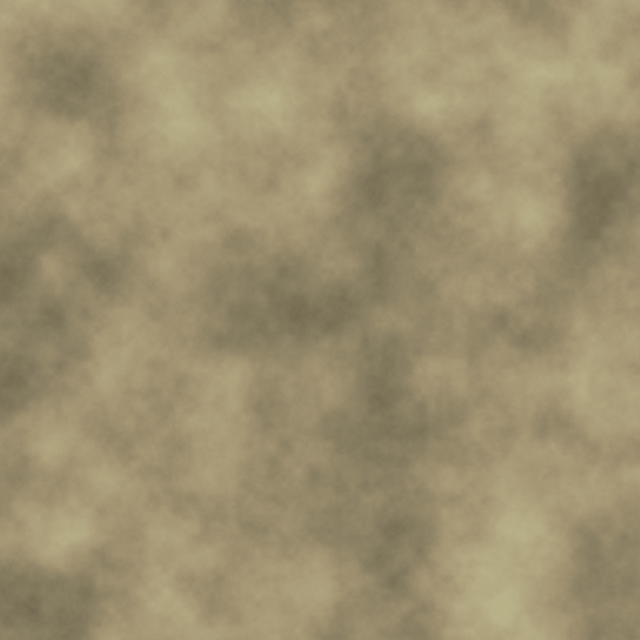
Reproduce this texture procedurally as a WebGL 1 fragment shader.

```glsl
precision highp float;

uniform vec2 u_resolution;

const float BASE_CELLS = 6.0;      // largest blotches across the canvas
const int OCTAVES = 7;
const float GAIN = 0.6;
const float LACUNARITY = 2.0;
const vec2 OCTAVE_SHIFT = vec2(17.3, 9.7);

// Tone levels at which each colour is reached
const float SHADOW_LEVEL = 0.15;
const float OLIVE_LEVEL = 0.35;
const float TAN_LEVEL = 0.56;
const float STRAW_LEVEL = 0.78;

const vec3 SHADOW = vec3(0.42, 0.39, 0.30);
const vec3 OLIVE = vec3(0.53, 0.49, 0.38);
const vec3 TAN = vec3(0.65, 0.59, 0.455);
const vec3 STRAW = vec3(0.72, 0.69, 0.53);

float hash(vec2 cell) {
  vec3 p = fract(cell.xyx * 0.1031);
  p += dot(p, p.yzx + 33.33);
  return fract((p.x + p.y) * p.z);
}

// Smoothly blended lattice values
float valueNoise(vec2 p) {
  vec2 cell = floor(p);
  vec2 f = fract(p);
  vec2 blend = f * f * (3.0 - 2.0 * f);
  float bottom = mix(hash(cell), hash(cell + vec2(1.0, 0.0)), blend.x);
  float top = mix(hash(cell + vec2(0.0, 1.0)), hash(cell + vec2(1.0)), blend.x);
  return mix(bottom, top, blend.y);
}

// Sum of octaves, normalised to 0..1
float cloud(vec2 p) {
  float sum = 0.0;
  float total = 0.0;
  float weight = 1.0;
  for (int i = 0; i < OCTAVES; i++) {
    sum += weight * valueNoise(p);
    total += weight;
    weight *= GAIN;
    p = p * LACUNARITY + OCTAVE_SHIFT;
  }
  return sum / total;
}

float rampStep(float from, float to, float tone) {
  return clamp((tone - from) / (to - from), 0.0, 1.0);
}

vec3 palette(float tone) {
  vec3 color = mix(SHADOW, OLIVE, rampStep(SHADOW_LEVEL, OLIVE_LEVEL, tone));
  color = mix(color, TAN, rampStep(OLIVE_LEVEL, TAN_LEVEL, tone));
  return mix(color, STRAW, rampStep(TAN_LEVEL, STRAW_LEVEL, tone));
}

void main() {
  vec2 uv = gl_FragCoord.xy / u_resolution;
  float tone = cloud(uv * BASE_CELLS + OCTAVE_SHIFT);
  gl_FragColor = vec4(palette(tone), 1.0);
}
```
